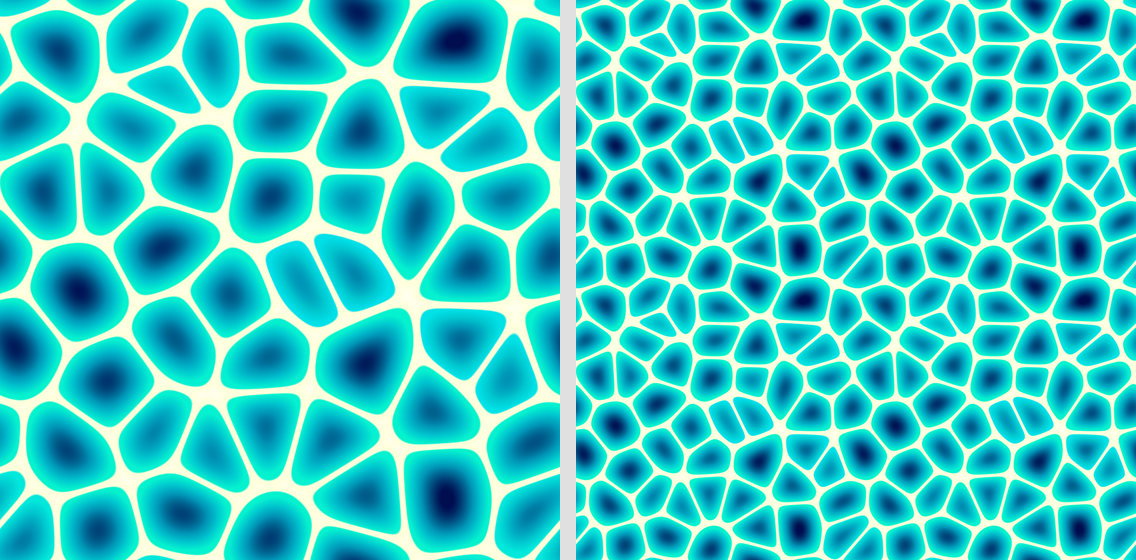
Left: one tile. Right: repeated 2 by 2.
Write a Shadertoy shader that draws this pattern.

```glsl
#define CELLS 7.0          // cells across the canvas, whole number so it tiles
#define JITTER 1.0         // irregularity of the cell centres
#define SEED 23u
#define GUTTER 0.035       // half width of the pale gaps, in cells
#define CORNER 14.0        // higher gives sharper outline corners
#define SHADE 8.0          // higher gives more angular depth contours
#define RIM_DEPTH 0.02     // depth at which the rim colour starts to fade
#define STOP_STEP 0.09     // depth between two colour stops
#define SOFTNESS 0.011     // half width of the outline blend, in cells

const vec3 CREAM = vec3(1.0, 1.0, 0.86);
const vec3 PALE = vec3(1.0, 1.0, 0.94);
const vec3 RIM_SMALL = vec3(0.0, 0.88, 0.91);
const vec3 RIM_LARGE = vec3(0.02, 0.95, 0.81);
const vec3 TEAL = vec3(0.0, 0.78, 0.81);
const vec3 BLUE = vec3(0.0, 0.59, 0.72);
const vec3 NAVY = vec3(0.0, 0.33, 0.52);
const vec3 ABYSS = vec3(0.0, 0.05, 0.31);

// Random pair in 0..1 that repeats every CELLS cells
vec2 hashWrapped(vec2 cell) {
    uvec2 q = uvec2(mod(cell, CELLS)) + SEED;
    q = q * 1664525u + 1013904223u;
    for (int i = 0; i < 2; i++) {
        q.x += q.y * 1664525u;
        q.y += q.x * 1664525u;
        q ^= q >> 16u;
    }
    return vec2(q >> 8u) / exp2(24.0);
}

vec2 cellCentre(vec2 cell) {
    return cell + 0.5 + JITTER * (hashWrapped(cell) - 0.5);
}

// x: rounded outline depth, y: softer shading depth, z: cell radius
vec3 cellDepth(vec2 p) {
    vec2 home = floor(p), nearestCell = home, toNearest = vec2(0.0);
    float best = 100.0;
    for (int j = -2; j <= 2; j++)
    for (int i = -2; i <= 2; i++) {
        vec2 cell = home + vec2(i, j);
        vec2 r = cellCentre(cell) - p;
        float d = dot(r, r);
        if (d < best) {
            best = d;
            nearestCell = cell;
            toNearest = r;
        }
    }

    // Smooth minimum of the distances to all bisecting edges
    float outlineSum = 0.0, shadeSum = 0.0, radius = 1.0;
    for (int j = -2; j <= 2; j++)
    for (int i = -2; i <= 2; i++) {
        if (i == 0 && j == 0) continue;
        vec2 r = cellCentre(nearestCell + vec2(i, j)) - p;
        vec2 across = r - toNearest;
        float span = max(length(across), 0.001);
        float d = dot(0.5 * (r + toNearest), across / span);
        outlineSum += exp(-CORNER * d);
        shadeSum += exp(-SHADE * d);
        radius = min(radius, 0.5 * span);
    }
    return vec3(-log(outlineSum) / CORNER, -log(shadeSum) / SHADE, radius);
}

// Colour from the bright rim down to the dark core
vec3 waterColour(float depth, float radius) {
    float t = max(depth - RIM_DEPTH, 0.0) / STOP_STEP;
    vec3 colour = mix(RIM_SMALL, RIM_LARGE, smoothstep(0.1, 0.4, radius));
    colour = mix(colour, TEAL, clamp(t, 0.0, 1.0));
    colour = mix(colour, BLUE, clamp(t - 1.0, 0.0, 1.0));
    colour = mix(colour, NAVY, clamp(t - 2.0, 0.0, 1.0));
    return mix(colour, ABYSS, clamp(t - 3.0, 0.0, 1.0));
}

void mainImage(out vec4 fragColor, in vec2 fragCoord) {
    vec2 p = fragCoord / iResolution.xy * CELLS;
    vec3 cell = cellDepth(p);
    float outline = cell.x - GUTTER;

    // Gaps grow paler where they widen at the junctions
    vec3 gap = mix(CREAM, PALE, smoothstep(0.02, 0.13, -outline));
    vec3 water = waterColour(cell.y, cell.z);

    float blend = max(SOFTNESS, 0.75 * CELLS / iResolution.y);
    float inside = smoothstep(-blend, blend, outline);
    fragColor = vec4(mix(gap, water, inside), 1.0);
}
```
